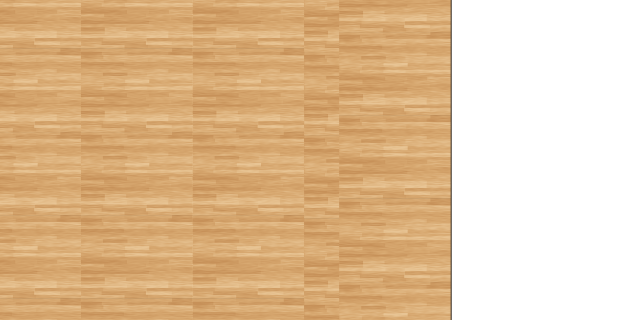
Give the GLSL for this texture, as a Shadertoy shader.

```glsl
// Layout, in canvas heights
const vec2 TILE = vec2(0.349, 0.2604);
const vec2 TILE_ORIGIN = vec2(0.2526, 0.0677);
const float STRIP_LEFT = 0.9505;
const float LAST_LEFT = 1.0599;
const float FLOOR_RIGHT = 1.4115;
const float STRIP_SHIFT = -0.010;
const float LAST_SHIFT = 0.052;
const float EDGE_WIDTH = 0.0032;

// Planks
const float ROWS = 24.0;
const int JOINTS = 5;
const float JOINT_CHANCE = 0.52;
const float JOINT_JITTER = 0.035;
const float TONE_CENTRE = 0.47;
const float PLANK_CONTRAST = 0.72;
const float BAND_CONTRAST = 0.13;
const float SIDE_CONTRAST = 0.20;
const float GRAIN_CONTRAST = 0.30;
const vec2 GRAIN_SCALE = vec2(9.0, 75.0);
const float SEAM_SHADE = 0.06;

// Colours
const vec3 WOOD_DARK = vec3(0.78, 0.57, 0.35);
const vec3 WOOD_MID = vec3(0.845, 0.66, 0.44);
const vec3 WOOD_LIGHT = vec3(0.91, 0.77, 0.58);
const vec3 EDGE_COLOR = vec3(0.22, 0.17, 0.12);
const vec3 BLANK_COLOR = vec3(1.0);

const float TAU = 6.2831853;

float hash(vec2 p) {
    vec3 q = fract(vec3(p.xyx) * 0.1031);
    q += dot(q, q.yzx + 33.33);
    return fract((q.x + q.y) * q.z);
}

float cornerSlope(vec2 cell, vec2 offset) {
    float angle = TAU * hash(cell + 17.0);
    return dot(vec2(cos(angle), sin(angle)), offset);
}

float gradientNoise(vec2 p) {
    vec2 i = floor(p), f = p - i;
    vec2 s = f * f * f * (f * (f * 6.0 - 15.0) + 10.0);
    vec2 e = vec2(1.0, 0.0);
    float low = mix(cornerSlope(i, f), cornerSlope(i + e, f - e), s.x);
    float high = mix(cornerSlope(i + e.yx, f - e.yx), cornerSlope(i + 1.0, f - 1.0), s.x);
    return mix(low, high, s.y);
}

// Tone of one row of planks; randomly skipped joints give mixed lengths
float rowTone(float row, float u, float blur) {
    row = mod(row, ROWS);
    float tone = hash(vec2(JOINTS - 1, row + 3.0));
    for (int k = 0; k <= JOINTS; k++) {
        bool tileEdge = k == 0 || k == JOINTS;
        vec2 id = vec2(k % JOINTS, row + 3.0);
        if (!tileEdge && hash(id + 51.0) > JOINT_CHANCE) continue;
        float jitter = tileEdge ? 0.0 : (hash(id + 97.0) - 0.5) * JOINT_JITTER;
        float joint = float(k) / float(JOINTS) + jitter;
        tone = mix(tone, hash(id), smoothstep(-blur, blur, u - joint));
    }
    return tone;
}

vec3 wood(vec2 p, vec2 origin, float px) {
    vec2 uv = fract((p - origin) / TILE);
    vec2 blur = 0.6 * px / TILE;

    // Blend neighbouring rows across their shared edge
    float y = uv.y * ROWS - 0.5;
    float row = floor(y);
    float rowBlur = min(blur.y * ROWS, 0.5);
    float blend = smoothstep(0.5 - rowBlur, 0.5 + rowBlur, y - row);
    float plank = mix(rowTone(row, uv.x, blur.x), rowTone(row + 1.0, uv.x, blur.x), blend);

    // Broad light bands, side shading and stretched grain
    float tone = TONE_CENTRE + PLANK_CONTRAST * (plank - 0.5);
    tone += BAND_CONTRAST * cos(2.0 * TAU * (uv.y - 0.11));
    tone += SIDE_CONTRAST * (uv.x - 0.5);
    vec2 grain = uv * GRAIN_SCALE;
    tone += GRAIN_CONTRAST * (gradientNoise(grain) + 0.5 * gradientNoise(grain * 2.1 + 40.0));
    tone = clamp(tone, 0.0, 1.0);

    vec3 color = mix(WOOD_DARK, WOOD_MID, min(tone * 2.0, 1.0));
    color = mix(color, WOOD_LIGHT, max(tone * 2.0 - 1.0, 0.0));
    float seam = 1.0 - smoothstep(0.0, 0.4 / ROWS, 1.0 - uv.y);
    return color * (1.0 - SEAM_SHADE * seam);
}

void mainImage(out vec4 fragColor, in vec2 fragCoord) {
    float px = 1.0 / iResolution.y;
    vec2 p = fragCoord * px;
    float aa = 0.6 * px;

    // Main floor, narrow strip, then the offset last column
    vec3 color = wood(p, TILE_ORIGIN, px);
    vec3 strip = wood(p, TILE_ORIGIN + vec2(0.0, STRIP_SHIFT), px);
    vec3 last = wood(p, vec2(LAST_LEFT, TILE_ORIGIN.y + LAST_SHIFT), px);
    color = mix(color, strip, smoothstep(-aa, aa, p.x - STRIP_LEFT));
    color = mix(color, last, smoothstep(-aa, aa, p.x - LAST_LEFT));

    // Dark border and blank margin
    float border = smoothstep(-aa, aa, p.x - FLOOR_RIGHT + EDGE_WIDTH);
    color = mix(color, EDGE_COLOR, border);
    color = mix(color, BLANK_COLOR, smoothstep(-aa, aa, p.x - FLOOR_RIGHT));
    fragColor = vec4(color, 1.0);
}
```
